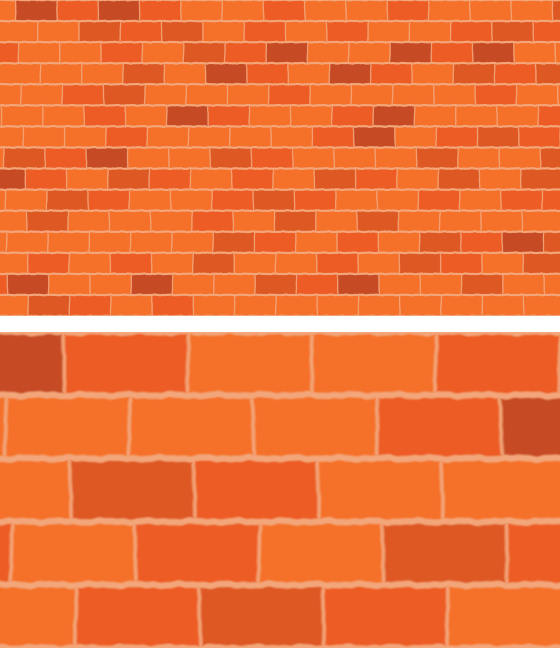
Top, the full canvas; bottom, a detail of the centre.
A Shadertoy shader for this texture:

```glsl
// Orange brick wall: 15 staggered courses with thin, wavering pale mortar joints.

float hash(vec2 p) {
    return fract(sin(dot(p, vec2(127.1, 311.7))) * 4375.85);
}

// Layered sines that make the joints look hand drawn
float waver(float t, float seed) {
    return 0.5 * sin(9.0 * t + seed) + 0.3 * sin(17.3 * t + 2.1 * seed) + 0.2 * sin(31.0 * t - seed);
}

// Soft line coverage at a given distance from its centre
float joint(float dist, float halfWidth, float softness) {
    return 1.0 - smoothstep(halfWidth - 0.5 * softness, halfWidth + 0.5 * softness, dist);
}

// Four fired-clay tones, spread evenly along each course
vec3 brickColor(vec2 id) {
    float tone = fract(0.382 * id.x + 0.29 * id.y + 0.3 * hash(id));
    vec3 color = vec3(0.96, 0.44, 0.16);
    if (tone < 0.06) color = vec3(0.775, 0.295, 0.14);
    else if (tone < 0.22) color = vec3(0.87, 0.345, 0.14);
    else if (tone > 0.42 && tone < 0.67) color = vec3(0.93, 0.36, 0.14);
    return color;
}

void mainImage(out vec4 fragColor, in vec2 fragCoord) {
    // One unit is the height of a course; courses count down from the top
    float pixel = 15.0 / iResolution.y;
    vec2 p = fragCoord * pixel;
    p.y = 15.0 - p.y;
    float nearestBed = floor(p.y + 0.5);
    p.y += 0.022 * waver(p.x, 1.7 * nearestBed);
    float course = floor(p.y);

    // Half-brick stagger with a slow drift from course to course
    float brickWidth = 1.96;
    float shift = 0.746 + 0.59 * sin(0.11 * course) - 0.5 * brickWidth * mod(course, 2.0);
    float x = p.x - shift;
    float nearestJoint = floor(x / brickWidth + 0.5);
    float seed = 6.28 * hash(vec2(nearestJoint, course));
    x += 0.02 * sin(seed) * (2.0 * fract(p.y) - 1.0) + 0.01 * waver(p.y, seed);
    float column = floor(x / brickWidth);

    // Bed joints are thicker than the upright ones
    float softness = max(0.06, pixel);
    float bed = joint(abs(p.y - floor(p.y + 0.5)), 0.052, softness);
    float upright = joint(abs(x - nearestJoint * brickWidth), 0.032, softness);
    float mortar = max(bed, 0.9 * upright);

    vec3 color = mix(brickColor(vec2(column, course)), vec3(0.95, 0.65, 0.48), mortar);
    fragColor = vec4(color, 1.0);
}
```
